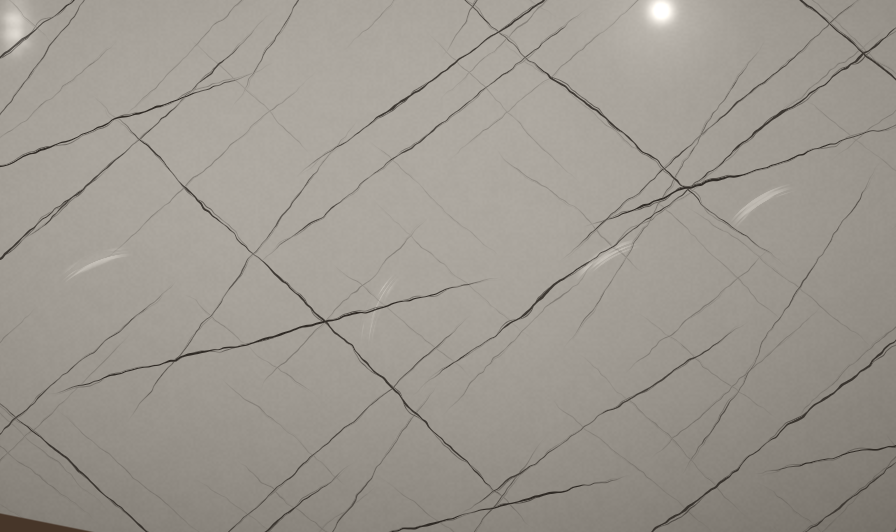
Write a Shadertoy shader that draws this texture.

```glsl
// Polished warm grey marble slab crossed by fine dark diagonal veins
#define STONE_LIGHT vec3(0.685, 0.665, 0.633)
#define STONE_DARK vec3(0.455, 0.435, 0.405)
#define VEIN_COLOR vec3(0.17, 0.15, 0.13)
#define FLOOR_COLOR vec3(0.28, 0.21, 0.16)
#define LIGHT_CENTER vec2(0.42, 0.74)
#define WOBBLE 0.012
#define KINK 0.007
#define TILT 0.16
#define GRAIN 0.016
#define SCUFFS 4

float hash(vec2 p) {
    return fract(sin(dot(p, vec2(127.1, 311.7))) * 43758.5453);
}

float noise(vec2 p) {
    vec2 i = floor(p), f = fract(p);
    f = f * f * (3.0 - 2.0 * f);
    return mix(mix(hash(i), hash(i + vec2(1, 0)), f.x),
               mix(hash(i + vec2(0, 1)), hash(i + vec2(1, 1)), f.x), f.y);
}

// Coordinates along and across a direction
vec2 turn(vec2 p, float angle) {
    float c = cos(angle), s = sin(angle);
    return vec2(c * p.x + s * p.y, c * p.y - s * p.x);
}

// Antialiased line that fades when thinner than a pixel
float stroke(float dist, float halfWidth) {
    float pixel = 1.0 / iResolution.y;
    float drawn = max(halfWidth, 0.5 * pixel);
    return clamp((drawn - dist) / pixel + 0.5, 0.0, 1.0) * halfWidth / drawn;
}

// Rows of tapered, broken veins sharing one direction; share sets how many exist
float veins(vec2 p, float angle, float spacing, float span, float halfWidth, float share, float seed) {
    vec2 q = turn(p, angle);
    float row = floor(q.y / spacing), ink = 0.0;
    for (int k = -1; k <= 1; k++) {
        float id = row + float(k);
        float along = q.x / span + hash(vec2(id, seed));
        vec2 key = vec2(id + seed * 17.3, floor(along));
        if (hash(key + 4.9) > share) continue;
        float u = fract(along) - 0.5;
        float reach = mix(0.32, 0.5, hash(key + 1.7));
        float center = (id + 0.5 + 0.5 * (hash(key + 2.3) - 0.5)) * spacing;
        center += u * span * TILT * (hash(key + 3.1) - 0.5);

        // Slow bends with small jagged kinks
        float track = key.x * 7.7 + key.y * 3.3;
        center += WOBBLE * (noise(vec2(q.x * 7.0, track)) - 0.5);
        center += KINK * (noise(vec2(q.x * 32.0, track)) - 0.5);
        center += KINK * 0.45 * (noise(vec2(q.x * 95.0, track)) - 0.5);

        // Uneven main strand and a fine one that leaves and rejoins it
        float taper = 1.0 - smoothstep(reach * 0.6, reach, abs(u));
        float swell = mix(0.35, 1.3, noise(vec2(q.x * 14.0, track + 5.0)));
        float width = halfWidth * taper * swell * mix(0.55, 1.3, noise(vec2(q.x * 75.0, track + 2.0)));
        float offset = halfWidth * 7.0 * (noise(vec2(q.x * 24.0, track + 9.0)) - 0.5);
        float strand = stroke(abs(q.y - center), width);
        float braid = 0.7 * stroke(abs(q.y - center - offset), width * 0.5);
        ink = max(ink, max(strand, braid));
    }
    return ink;
}

// Short pale streaked smears on the polish
float scuffs(vec2 p, float aspect) {
    float glow = 0.0;
    for (int i = 0; i < SCUFFS; i++) {
        float id = float(i);
        vec2 place = vec2((id + 0.2 + 0.6 * hash(vec2(id, 4.0))) * aspect / float(SCUFFS),
                          mix(0.08, 0.75, hash(vec2(id, 8.0))));
        vec2 q = turn(p - place, mix(-0.2, 1.2, hash(vec2(id, 6.0))));
        q.y += 2.5 * q.x * q.x;
        float body = (1.0 - smoothstep(0.03, 0.075, abs(q.x))) * (1.0 - smoothstep(0.004, 0.016, abs(q.y)));
        float streak = smoothstep(0.4, 0.8, noise(vec2(q.x * 18.0 + id * 9.0, q.y * 330.0)));
        glow = max(glow, body * (0.15 + 0.85 * streak));
    }
    return glow;
}

void mainImage(out vec4 fragColor, in vec2 fragCoord) {
    vec2 uv = fragCoord / iResolution.xy;
    vec2 p = fragCoord / iResolution.y;
    float aspect = iResolution.x / iResolution.y;

    // Stone under uneven room light
    vec2 away = uv - LIGHT_CENTER;
    float shade = 1.15 * dot(away, away) + 0.06 * (noise(p * 3.0) - 0.5);
    vec3 color = mix(STONE_LIGHT, STONE_DARK, clamp(shade, 0.0, 1.0));
    color += GRAIN * (noise(p * 230.0) - 0.5) + 0.5 * GRAIN * (noise(p * 40.0) - 0.5);

    // Faint hairlines, thin cracks, then the strong crossing veins
    float ink = 0.20 * veins(p, -0.70, 0.075, 0.50, 0.0009, 0.55, 1.0);
    ink = max(ink, 0.28 * veins(p, 0.74, 0.16, 0.60, 0.0010, 0.5, 2.0));
    ink = max(ink, 0.60 * veins(p, 0.98, 0.30, 0.85, 0.0012, 0.85, 3.0));
    ink = max(ink, 0.75 * veins(p, 0.66, 0.34, 0.95, 0.0013, 0.9, 4.0));
    ink = max(ink, 0.95 * veins(p, 0.30, 0.52, 0.95, 0.0018, 0.9, 5.0));
    ink = max(ink, 0.85 * veins(p, 0.63, 0.55, 1.35, 0.0020, 1.0, 6.0));
    ink = max(ink, 0.85 * veins(p, -0.74, 0.50, 1.40, 0.0018, 1.0, 7.0));
    color = mix(color, VEIN_COLOR, ink);
    color += 0.12 * scuffs(p, aspect);

    // Lamp and window reflections at the top edge
    vec2 lamp = p - vec2(0.738 * aspect, 0.98);
    vec2 window = (p - vec2(0.03, 0.95)) * vec2(1.3, 0.8);
    color += 0.45 * exp(-dot(lamp, lamp) * 1800.0) + 0.08 * exp(-dot(lamp, lamp) * 90.0);
    color += 0.22 * exp(-dot(window, window) * 700.0) * mix(0.5, 1.2, noise(p * 60.0));

    // Floor showing past the lower left corner
    float edge = 0.035 - 0.2 * p.x - p.y;
    color = mix(color, FLOOR_COLOR, smoothstep(-0.002, 0.002, edge));
    fragColor = vec4(clamp(color, 0.0, 1.0), 1.0);
}
```
